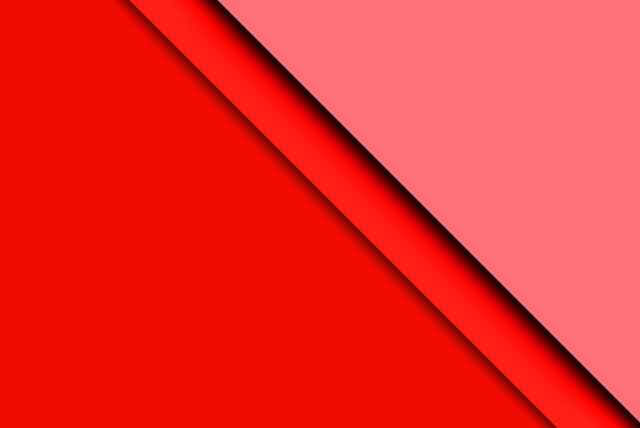
Give the GLSL for this background, as a WebGL 2 fragment shader.

```glsl
#version 300 es
precision highp float;

uniform vec2 u_resolution;
out vec4 outColor;

// Colours
const vec3 PANEL_RED = vec3(0.94, 0.04, 0.00);
const vec3 BAND_LIGHT = vec3(1.00, 0.12, 0.09);
const vec3 BAND_DEEP = vec3(1.00, 0.01, 0.00);
const vec3 PINK = vec3(1.00, 0.44, 0.47);

// Diagonal edges, as x + y in canvas heights
const float BAND_EDGE = 1.302;
const float PINK_EDGE = 1.508;

// Shadow start and end, as distances left of each edge
const vec2 PANEL_SHADOW = vec2(-0.047, 0.060);
const vec2 BAND_SHADOW = vec2(-0.012, 0.086);
const vec2 BAND_GLOW = vec2(0.060, 0.150);

// Shadows narrow slightly towards the top and bottom
const float TAPER_WIDTH = 0.85;
const float TAPER_LENGTH = 0.12;

float ramp(vec2 range, float x) {
    return smoothstep(range.x, range.y, x);
}

void main() {
    vec2 p = gl_FragCoord.xy / u_resolution.y;
    float diagonal = p.x + p.y;
    float pixel = 1.0 / u_resolution.y;

    float endDistance = min(p.y, 1.0 - p.y);
    float taper = mix(TAPER_WIDTH, 1.0, smoothstep(0.0, TAPER_LENGTH, endDistance));
    float toBand = (BAND_EDGE - diagonal) / taper;
    float toPink = (PINK_EDGE - diagonal) / taper;

    // Flat panel and glossy band, each shaded by the layer above it
    vec3 panel = PANEL_RED * ramp(PANEL_SHADOW, toBand);
    vec3 band = mix(BAND_DEEP, BAND_LIGHT, ramp(BAND_GLOW, toPink));
    band *= ramp(BAND_SHADOW, toPink);

    // Stack the layers with smooth edges
    vec3 color = mix(panel, band, smoothstep(-pixel, pixel, diagonal - BAND_EDGE));
    color = mix(color, PINK, smoothstep(-pixel, pixel, diagonal - PINK_EDGE));
    outColor = vec4(color, 1.0);
}
```
